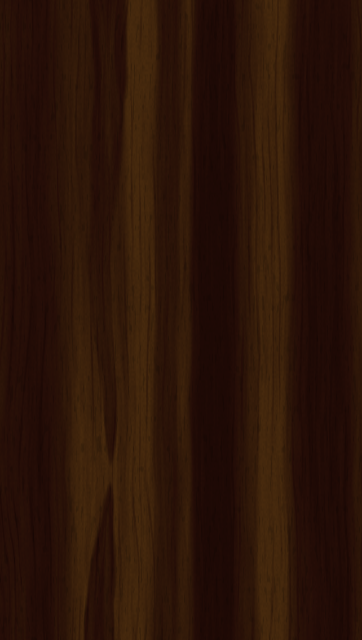
A WebGL 2 fragment shader for this texture:

```glsl
#version 300 es
precision highp float;
// Dark walnut veneer: soft vertical bands of heartwood and sapwood with tapering
// figures, drawn as one tone value from warped bands, stretched noise streaks,
// thin growth lines and short pores, then coloured by a brown ramp.
uniform vec2 u_resolution;
out vec4 fragColor;

float hash(vec2 p) {
    vec3 q = fract(vec3(p.xyx) * 0.1031);
    q += dot(q, q.yzx + 33.33);
    return fract((q.x + q.y) * q.z);
}

float noise(vec2 p) {
    vec2 i = floor(p), f = fract(p);
    f = f * f * (3.0 - 2.0 * f);
    return mix(mix(hash(i), hash(i + vec2(1, 0)), f.x),
               mix(hash(i + vec2(0, 1)), hash(i + vec2(1, 1)), f.x), f.y);
}

float fbm(vec2 p) {
    float sum = 0.0, amp = 0.5;
    for (int i = 0; i < 4; i++) {
        sum += amp * noise(p);
        p = p * vec2(2.1, 1.9) + 17.3;
        amp *= 0.5;
    }
    return sum / 0.9375;
}

// Soft-edged vertical stripe around a centre line
float band(float x, float centre, float halfWidth, float soft) {
    return 1.0 - smoothstep(halfWidth - soft, halfWidth + soft, abs(x - centre));
}

vec3 woodRamp(float t) {
    t = clamp(t, 0.0, 1.0) * 4.0;
    vec3 c = mix(vec3(0.115, 0.035, 0.018), vec3(0.147, 0.052, 0.027), clamp(t, 0.0, 1.0));
    c = mix(c, vec3(0.172, 0.080, 0.030), clamp(t - 1.0, 0.0, 1.0));
    c = mix(c, vec3(0.212, 0.112, 0.038), clamp(t - 2.0, 0.0, 1.0));
    return mix(c, vec3(0.268, 0.156, 0.050), clamp(t - 3.0, 0.0, 1.0));
}

void main() {
    vec2 p = gl_FragCoord.xy / u_resolution.x;
    float down = 1.0 - gl_FragCoord.y / u_resolution.y;

    // Slow sideways drift of the grain
    float x = p.x + 0.028 * (fbm(vec2(p.x * 4.0, p.y * 1.6)) - 0.5)
                  + 0.006 * (noise(vec2(p.x * 25.0, p.y * 5.0)) - 0.5);

    // Broad bands
    float tone = 0.33;
    tone = mix(tone, 0.18, band(x, 0.105, 0.045, 0.035));
    tone = mix(tone, 0.50, band(x, 0.185, 0.025, 0.020));
    tone = mix(tone, 0.60 + 0.28 * smoothstep(0.35, 0.75, down), band(x, 0.268, 0.075, 0.025));
    tone = mix(tone, 0.92, band(x, 0.390, 0.050, 0.022));
    tone = mix(tone, 0.42, band(x, 0.468, 0.026, 0.018));
    tone = mix(tone, 0.74, band(x, 0.515, 0.018, 0.010));
    tone = mix(tone, 0.06, band(x, 0.600, 0.055, 0.020));
    tone = mix(tone, 0.50, band(x, 0.680, 0.025, 0.018));
    tone = mix(tone, 0.94, band(x, 0.752, 0.050, 0.028));
    tone = mix(tone, 0.13, band(x, 0.895, 0.065, 0.040));
    tone = mix(tone, 0.55, band(x, 0.992, 0.016, 0.012));

    // Two tapering dark figures, one hanging from the top, one rising below it
    float upper = 0.052 * sqrt(max(1.0 - down / 0.73, 0.0));
    float lower = 0.046 * sqrt(max((down - 0.75) / 0.25, 0.0));
    float axis = 0.292 + 0.012 * sin(down * 11.0);
    float ragged = 0.026 * (fbm(vec2(p.x * 22.0, p.y * 5.0)) - 0.5);
    float inside = max(upper, lower) - abs(x - axis) + ragged;
    float figure = smoothstep(-0.004, 0.007, inside) * smoothstep(0.0, 0.012, max(upper, lower));
    float layers = fbm(vec2(inside * 75.0, p.y * 2.5));
    tone = mix(tone, 0.05 + 0.60 * layers, figure);

    // Long streaks, from wide to hair thin
    tone += 0.34 * (fbm(vec2(x * 26.0, p.y * 1.1)) - 0.5);
    tone += 0.20 * (fbm(vec2(x * 75.0 + 40.0, p.y * 3.0)) - 0.5);
    tone += 0.16 * (noise(vec2(x * 190.0, p.y * 9.0)) - 0.5);

    // Thin growth lines, fading in and out along their length
    float rings = x * 46.0 + 2.2 * fbm(vec2(p.x * 7.0, p.y * 1.8) + 9.0);
    float line = 1.0 - smoothstep(0.03, 0.20, abs(fract(rings) - 0.5));
    tone -= 0.20 * line * smoothstep(0.35, 0.75, noise(vec2(floor(rings) * 3.7, p.y * 4.0)));

    vec3 color = woodRamp(tone);

    // Short pores and a faint grit
    float pores = smoothstep(0.70, 0.95, noise(vec2(x * 230.0, p.y * 36.0)));
    color *= 1.0 - 0.15 * pores;
    color *= 1.0 + 0.10 * (noise(p * vec2(280.0, 150.0)) - 0.5);
    fragColor = vec4(color, 1.0);
}
```
